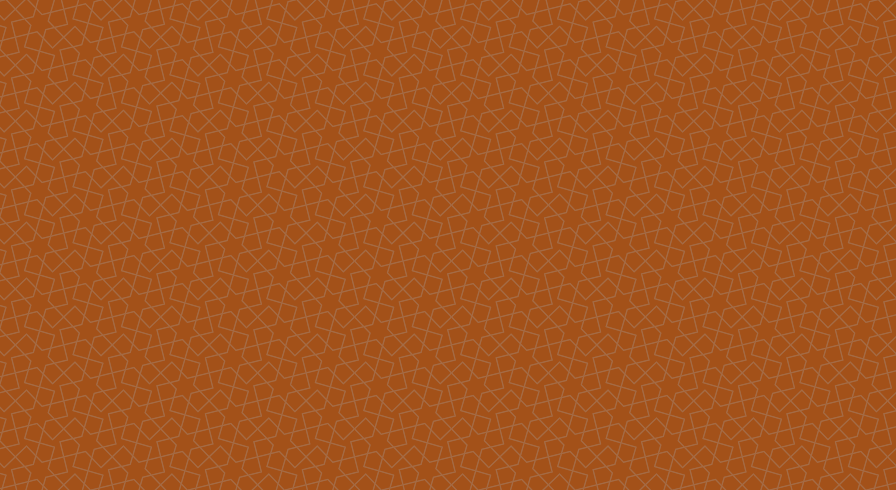
A WebGL 1 fragment shader for this pattern:

```glsl
precision highp float;

// Hairline six-point stars on a burnt orange ground, set on a triangular lattice.
// Each star is ringed by six house-shaped petals; the turned motif makes
// neighbouring petals share walls, so long slanted lines cross at right angles.

#define SPACING 0.1142
#define ORIGIN vec2(0.773, 0.553)
#define TURN 0.2424
#define STAR_RADIUS 0.2774
#define PETAL_END 0.4804
#define LINE_WIDTH 0.00086
#define SOFTNESS 1.0
#define GROUND vec3(0.64, 0.318, 0.098)
#define LINE_COLOR vec3(0.645, 0.64, 0.65)

uniform vec2 u_resolution;

const float SIXTH = 1.04719755;
const float ROOT3 = 1.7320508;

float segmentDistance(vec2 p, vec2 a, vec2 b) {
  vec2 ab = b - a;
  vec2 ap = p - a;
  return length(ap - ab * clamp(dot(ap, ab) / dot(ab, ab), 0.0, 1.0));
}

// Fold the plane into half of one petal
vec2 foldPetal(vec2 p) {
  float angle = atan(p.y, p.x + 1e-6) - TURN;
  angle -= SIXTH * floor(angle / SIXTH + 0.5);
  return length(p) * vec2(cos(angle), abs(sin(angle)));
}

// Star edge, petal wall and petal floor
float motifDistance(vec2 p) {
  vec2 q = foldPetal(p);
  vec2 valley = vec2(STAR_RADIUS / ROOT3, 0.0);
  vec2 tip = STAR_RADIUS * vec2(0.5 * ROOT3, 0.5);
  vec2 corner = vec2(PETAL_END, tip.y);
  float d = segmentDistance(q, valley, tip);
  d = min(d, segmentDistance(q, tip, corner));
  return min(d, segmentDistance(q, corner, vec2(PETAL_END, 0.0)));
}

vec2 latticePoint(vec2 cell) {
  return vec2(0.5 * ROOT3 * cell.x, cell.y + 0.5 * cell.x);
}

// Nearest line among the surrounding stars
float patternDistance(vec2 p) {
  float column = 2.0 * p.x / ROOT3;
  vec2 home = floor(vec2(column, p.y - 0.5 * column) + 0.5);
  float d = 1.0;
  for (int i = -1; i <= 1; i++) {
    for (int j = -1; j <= 1; j++) {
      vec2 cell = home + vec2(float(i), float(j));
      d = min(d, motifDistance(p - latticePoint(cell)));
    }
  }
  return d;
}

// Share of a rounded smoothing window that the line fills
float lineCoverage(float d, float window) {
  float halfWidth = 0.5 * LINE_WIDTH;
  float nearEdge = smoothstep(-window, window, d + halfWidth);
  float farEdge = smoothstep(-window, window, d - halfWidth);
  return nearEdge - farEdge;
}

void main() {
  vec2 uv = gl_FragCoord.xy / u_resolution.y;
  float d = patternDistance((uv - ORIGIN) / SPACING) * SPACING;
  float coverage = lineCoverage(d, SOFTNESS / u_resolution.y);
  gl_FragColor = vec4(mix(GROUND, LINE_COLOR, coverage), 1.0);
}
```
